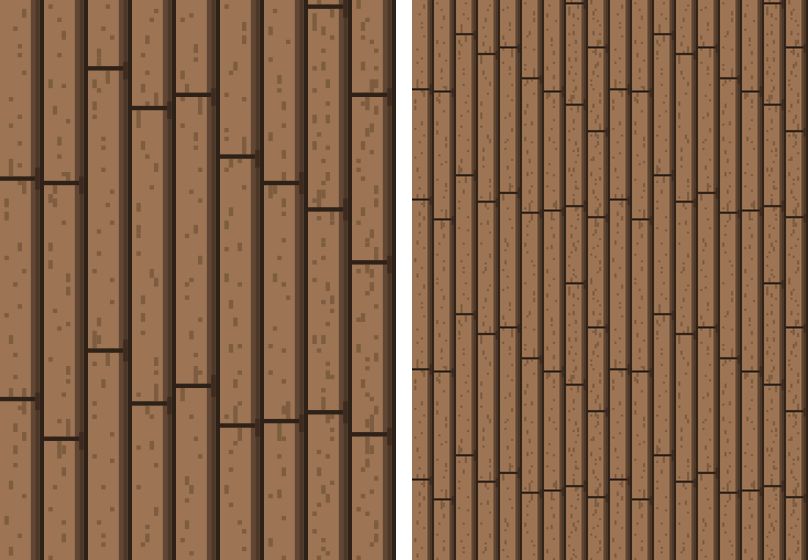
Left, the tile; right, the same tile 2 across and 2 down.
A WebGL 1 fragment shader for this texture:

```glsl
precision highp float;
uniform vec2 u_resolution;

// The tile is 90 x 127 square cells: nine planks, each ten cells wide
const vec2 GRID = vec2(90.0, 127.0);
const float PLANK = 10.0;

float hash(vec2 p) {
  return fract(sin(dot(p, vec2(12.9898, 78.233))) * 43758.5);
}

// Smooth coverage of a span starting at d = 0, wrapping every period
float span(float d, float width, float period, float blur) {
  d = mod(d + 0.5, period) - 0.5;
  return clamp(d / blur + 0.5, 0.0, 1.0) * clamp((width - d) / blur + 0.5, 0.0, 1.0);
}

float block(vec2 p, vec2 corner, vec2 size, vec2 blur) {
  vec2 d = p - corner;
  return span(d.x, size.x, PLANK, blur.x) * span(d.y, size.y, GRID.y, blur.y);
}

// Staggered row of a butt joint, counted downward from the top
float jointRow(float plank, float index) {
  float first = 26.7 + 17.0 * cos(1.571 * (plank - 1.0)) + 15.0 * cos(2.167 * (plank - 0.2));
  float spacing = 50.0 + 17.0 * sin(plank * 0.483);
  return floor(first + index * spacing);
}

void main() {
  vec2 uv = gl_FragCoord.xy / u_resolution;
  vec2 blur = GRID / u_resolution;
  vec2 cell = vec2(uv.x, 1.0 - uv.y) * GRID;
  float plank = floor(cell.x / PLANK);
  vec2 p = vec2(mod(cell.x, PLANK), cell.y);
  bool busy = plank > 6.5; // the last planks are more worn and shorter

  vec3 wood = vec3(0.62, 0.46, 0.33);
  vec3 grain = vec3(0.49, 0.36, 0.25);
  vec3 bevel = vec3(0.38, 0.28, 0.20);
  vec3 shade = vec3(0.30, 0.22, 0.16);
  vec3 stain = vec3(0.24, 0.17, 0.12);
  vec3 gap = vec3(0.18, 0.13, 0.09);

  // Flecks, spread evenly down the plank with jitter
  float marks = 0.0;
  float count = busy ? 58.0 : 34.0;
  for (int i = 0; i < 58; i++) {
    float n = float(i);
    if (n >= count) break;
    vec2 seed = vec2(n + 1.0, plank + 3.0);
    float column = 1.0 + floor(5.0 * hash(seed));
    float row = floor((n + hash(seed + 17.3)) * GRID.y / count);
    float tall = 1.0 + step(0.62, hash(seed + 41.7));
    marks = max(marks, block(p, vec2(column, row), vec2(1.0, tall), blur));
  }

  // Butt joints with a split above and below and a stain at the end
  float seams = 0.0;
  float stains = 0.0;
  for (int j = 0; j < 3; j++) {
    float n = float(j);
    if (n > 1.5 && !busy) break;
    float row = jointRow(plank, n);
    vec2 seed = vec2(plank + 5.0, n + 61.0);
    float rise = 2.0 + floor(3.0 * hash(seed));
    float drop = 2.0 + floor(3.0 * hash(seed + 7.1));
    float upper = 1.0 + floor(3.0 * hash(seed + 13.9));
    float lower = 4.0 + floor(2.0 * hash(seed + 23.3));
    if (hash(seed + 31.1) > 0.5) {
      float swap = upper;
      upper = lower;
      lower = swap;
    }
    marks = max(marks, block(p, vec2(upper, row - rise), vec2(1.0, rise), blur));
    marks = max(marks, block(p, vec2(lower, row + 1.0), vec2(1.0, drop), blur));
    seams = max(seams, block(p, vec2(0.0, row), vec2(8.0, 1.0), blur));
    float above = 1.0 + step(0.6, hash(seed + 47.0));
    stains = max(stains, block(p, vec2(8.0, row - above), vec2(1.0, above + 3.0), blur));
  }

  // Wood, stepped bevel on the right, then the joints
  vec3 color = mix(wood, grain, marks);
  color = mix(color, bevel, span(p.x - 7.0, 1.0, PLANK, blur.x));
  color = mix(color, shade, span(p.x - 8.0, 1.0, PLANK, blur.x));
  color = mix(color, stain, stains);
  color = mix(color, gap, seams);
  color = mix(color, gap, span(p.x - 9.0, 1.0, PLANK, blur.x));
  gl_FragColor = vec4(color, 1.0);
}
```
